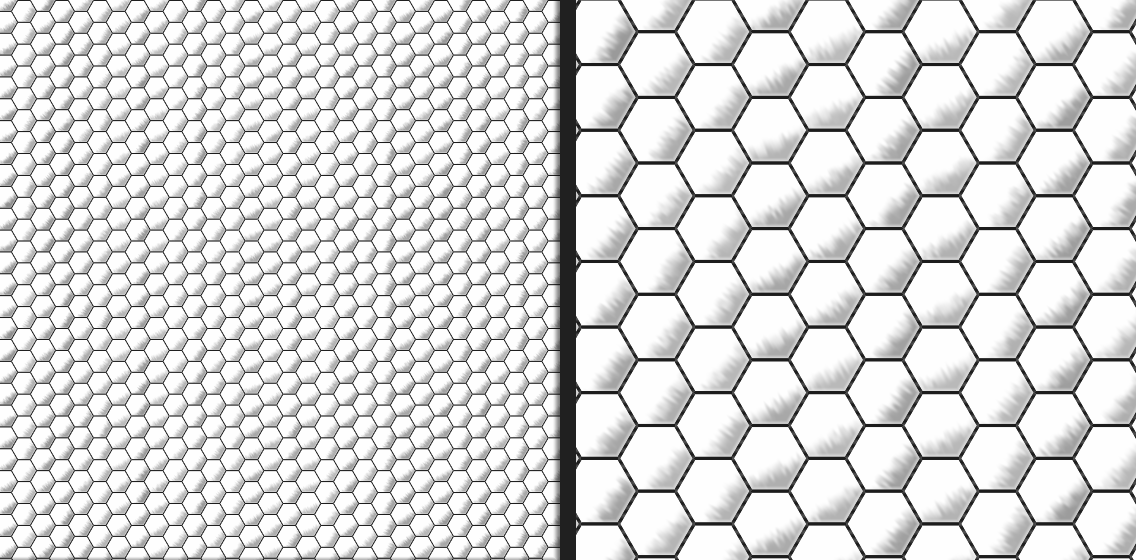
Left, the full canvas; right, a detail of the centre.
This pattern is drawn by a Shadertoy shader. Its source:

```glsl
// White domed hexagon tiles with thin dark joints and soft shade at lower right.

const float ROWS = 25.6;                    // tile heights per canvas height
const vec2 ORIGIN = vec2(0.233, 25.583);    // centre of the top left tile, in tile heights
const vec2 LATTICE = vec2(1.7320508, 1.0);  // period of each of the two tile lattices
const float LINE_WIDTH = 0.05;              // joint width, in tile heights
const float DASHES = 8.0;                   // flecks per tile height on sloping joints
const float DASH_DEPTH = 0.22;
const float SHADE_DEPTH = 0.37;
const float SHADE_START = 0.08;
const float SHADE_END = 0.40;
const float SHADE_ANGLE = -0.82;            // mean direction of the shade
const float ANGLE_SPREAD = 0.65;
const float GRAIN = 0.12;
const float BORDER_WIDTH = 0.014;
const float BORDER_DEPTH = 0.48;
const vec3 TILE_COLOR = vec3(0.995);
const vec3 LINE_COLOR = vec3(0.11);

float hash(vec2 p) {
    return fract(sin(dot(p, vec2(12.9898, 78.233))) * 43758.5453);
}

float valueNoise(vec2 p) {
    vec2 i = floor(p);
    vec2 f = fract(p);
    f = f * f * (3.0 - 2.0 * f);
    return mix(mix(hash(i), hash(i + vec2(1.0, 0.0)), f.x),
               mix(hash(i + vec2(0.0, 1.0)), hash(i + vec2(1.0, 1.0)), f.x), f.y);
}

// Offset from the centre of the nearest flat-topped hexagon
vec2 hexLocal(vec2 q) {
    vec2 a = mod(q + 0.5 * LATTICE, LATTICE) - 0.5 * LATTICE;
    vec2 b = mod(q, LATTICE) - 0.5 * LATTICE;
    return dot(a, a) < dot(b, b) ? a : b;
}

// Crescent of shade on one tile; its direction and strength vary by column
float tileShade(vec2 p, vec2 id, float edge) {
    float columnRandom = hash(vec2(id.x, 3.0));
    float tileRandom = hash(id + 17.0);
    float angle = SHADE_ANGLE + ANGLE_SPREAD * (columnRandom - 0.5) + 0.2 * (tileRandom - 0.5);
    vec2 dir = vec2(cos(angle), sin(angle));
    float along = dot(p, dir);
    float across = dot(p, vec2(-dir.y, dir.x));
    float streaks = valueNoise(vec2(across * 20.0, along * 7.0) + id * 31.0) - 0.5;
    float crescent = smoothstep(SHADE_START, SHADE_END, along + GRAIN * streaks);
    float rim = mix(0.5, 1.0, smoothstep(0.02, 0.09, edge));
    float strength = mix(0.75, 1.1, hash(vec2(id.x, 8.0))) * mix(0.9, 1.1, tileRandom);
    return SHADE_DEPTH * strength * crescent * rim;
}

void mainImage(out vec4 fragColor, in vec2 fragCoord) {
    float pixel = ROWS / iResolution.y;
    vec2 q = fragCoord * pixel - ORIGIN;
    vec2 p = hexLocal(q);
    vec2 id = floor((q - p) / (0.5 * LATTICE) + 0.5);

    // Distance to the flat and the sloping sides
    vec2 m = abs(p);
    float slope = dot(m, vec2(0.8660254, 0.5));
    float edge = 0.5 - max(m.y, slope);

    vec3 color = TILE_COLOR * (1.0 - tileShade(p, id, edge));

    // Joints, flecked along the sloping sides
    float halfWidth = 0.5 * LINE_WIDTH;
    float line = 1.0 - smoothstep(halfWidth - 0.5 * pixel, halfWidth + 0.5 * pixel, edge);
    float dash = 0.5 + 0.5 * cos(6.2831853 * DASHES * q.y);
    line *= 1.0 - DASH_DEPTH * dash * step(m.y, slope);
    color = mix(color, LINE_COLOR, line);

    // Shaded right border and a faint one at the bottom
    vec2 uv = fragCoord / iResolution.xy;
    float right = 1.0 - smoothstep(0.0, BORDER_WIDTH, 1.0 - uv.x);
    float bottom = 1.0 - smoothstep(0.0, 0.5 * BORDER_WIDTH, uv.y);
    color *= 1.0 - BORDER_DEPTH * max(right, 0.6 * bottom);

    fragColor = vec4(color, 1.0);
}
```
